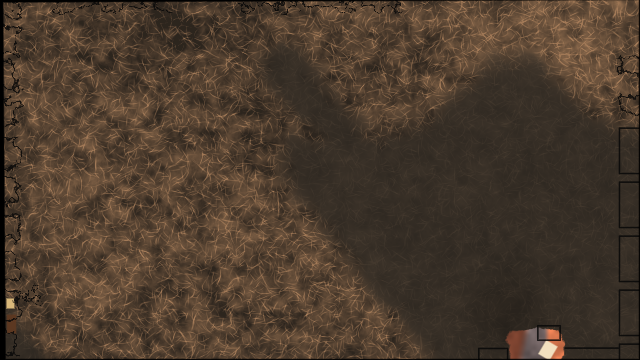
Give the GLSL for this texture, as a Shadertoy shader.

```glsl
// Dry, matted grass crossed by a long soft shadow with a broad humped body.
// Short curved fibres are scattered over value noise, then lit or shaded;
// a dark frame, ragged edge contours and a small stone finish the border.

float hash(vec2 p) {
    return fract(sin(dot(p, vec2(127.1, 311.7))) * 43758.5453);
}

float noise(vec2 p) {
    vec2 i = floor(p), f = fract(p);
    f = f * f * (3.0 - 2.0 * f);
    return mix(mix(hash(i), hash(i + vec2(1, 0)), f.x),
               mix(hash(i + vec2(0, 1)), hash(i + 1.0), f.x), f.y);
}

float fbm(vec2 p) {
    float sum = 0.0, amp = 0.5;
    for (int i = 0; i < 4; i++) {
        sum += amp * noise(p);
        p = mat2(1.6, 1.2, -1.2, 1.6) * p + 7.3;
        amp *= 0.55;
    }
    return sum / 1.01;
}

float box(vec2 p, vec2 halfSize) {
    vec2 d = abs(p) - halfSize;
    return length(max(d, 0.0)) + min(max(d.x, d.y), 0.0);
}

float segment(vec2 p, vec2 a, vec2 b) {
    vec2 ab = b - a;
    return length(p - a - ab * clamp(dot(p - a, ab) / dot(ab, ab), 0.0, 1.0));
}

// One bent blade per cell, with random place, direction and brightness.
float fibres(vec2 p, float scale, float seed, float px) {
    vec2 q = p * scale + seed * 3.7, cell = floor(q);
    float sum = 0.0, width = max(0.0028, px) * scale;
    for (int j = -1; j <= 1; j++)
    for (int i = -1; i <= 1; i++) {
        vec2 id = cell + vec2(i, j);
        float r = hash(id + seed), a = 6.283 * hash(id + seed + 19.0);
        vec2 d = q - id - vec2(r, hash(id + seed + 41.0));
        d = mat2(cos(a), sin(a), -sin(a), cos(a)) * d;
        d.y += (r - 0.5) * d.x * d.x;
        sum += hash(id + seed + 73.0) * smoothstep(width, 0.0, abs(d.y))
             * smoothstep(0.7, 0.15, abs(d.x));
    }
    return sum;
}

// Signed distance-like field of the shadow: positive inside.
float shadowField(vec2 p) {
    float leftEdge = max(0.775, 0.787 + 0.83 * (0.502 - p.y));
    float hump = 0.63 + 0.2 * exp(-pow((p.x - 1.43) / 0.2, 2.0));
    float body = min((p.x - leftEdge) * 0.77, (hump - p.y) * 0.75);
    float arm = 0.065 - segment(p, vec2(0.785, 0.81), vec2(0.96, 0.61));
    return max(body, arm);
}

// Distance to the thin outlines along the four sides.
float outlines(vec2 p, float w) {
    vec2 rag = vec2(fbm(p * 38.0), fbm(p * 38.0 + 50.0)) - 0.5;
    vec2 l = p + rag * 0.055;
    l.y = mod(l.y, 0.105) - 0.052;
    float d = abs(box(l - vec2(0.015, 0.0), vec2(0.033, 0.036)));
    vec2 t = p + rag * 0.075;
    float gap = step(abs(p.x - 0.31), 0.17) + step(abs(p.x - 0.89), 0.23);
    t.x = mod(t.x, 0.14) - 0.07;
    d = min(d, abs(box(t - vec2(0.0, 1.0), vec2(0.055, 0.024))) + 1.0 - min(gap, 1.0));
    vec2 r = vec2(p.x - w, mod(p.y - 0.056, 0.15) - 0.075);
    d = min(d, abs(box(r, vec2(0.057, 0.063))) + step(0.65, p.y));
    r = p - vec2(w, 0.76) + rag * 0.05;
    d = min(d, abs(box(vec2(r.x, abs(r.y) - 0.055), vec2(0.055, 0.025))));
    d = min(d, abs(box(p - vec2(1.37, 0.0), vec2(0.04, 0.032))));
    d = min(d, segment(p, vec2(1.57, 0.033), vec2(1.72, 0.033)));
    d = min(d, abs(box(p - vec2(1.525, 0.075), vec2(0.031, 0.02))));
    return min(d, abs(length(p - vec2(0.08, 0.18) + rag * 0.11) - 0.018));
}

void mainImage(out vec4 fragColor, in vec2 fragCoord) {
    float px = 1.0 / iResolution.y, w = iResolution.x * px;
    vec2 p = fragCoord * px;

    // Grass texture
    vec2 bend = p + 0.012 * vec2(noise(p * 24.0), noise(p * 24.0 + 9.0));
    float blades = 0.0;
    for (int i = 0; i < 5; i++)
        blades += fibres(bend, 21.0 + 7.0 * float(i), float(i) * 11.0, px);
    float clumps = fbm(p * 32.0) - 0.5, patches = fbm(p * 6.0) - 0.5;
    float tone = 0.42 + 1.5 * clumps + 0.6 * patches + 0.75 * (blades - 0.1);
    tone += 0.3 * smoothstep(1.0, 1.7, p.x) * smoothstep(0.6, 0.9, p.y);
    tone -= 0.4 * exp(-dot(p - vec2(0.47, 0.92), p - vec2(0.47, 0.92)) * 130.0);
    tone -= 0.16 * smoothstep(0.6, 1.0, p.y) * smoothstep(0.75, 0.3, p.x);
    tone = clamp(tone, -0.15, 1.55);
    vec3 lit = vec3(0.215, 0.173, 0.135) + tone * vec3(0.27, 0.195, 0.132);
    vec3 shade = vec3(0.192, 0.165, 0.136) + tone * vec3(0.045, 0.035, 0.026);

    // Cast shadow, corner shadow and the darker ground beside the stone
    float inside = smoothstep(-0.035, 0.035, shadowField(p) + 0.07 * clumps + 0.05 * patches);
    float corner = smoothstep(0.03, -0.03, p.x + 0.65 * p.y - 0.13 + 0.05 * clumps);
    vec3 col = mix(lit, shade, max(inside, corner));
    col *= 1.0 - 0.22 * exp(-dot(p - vec2(1.41, 0.13), p - vec2(1.41, 0.13)) * 90.0);

    // Stone with a rusty flank, pale face and orange side
    float edge = max(px, 0.002);
    float stone = box(p - vec2(1.49, 0.02), vec2(0.045, 0.035)) - 0.03 + 0.03 * clumps;
    vec3 rock = mix(vec3(0.52, 0.28, 0.2), vec3(0.4, 0.35, 0.35), smoothstep(1.43, 1.46, p.x - 0.2 * p.y));
    rock = mix(rock, vec3(0.84, 0.46, 0.3), smoothstep(1.51, 1.53, p.x));
    rock *= 0.85 + 0.6 * noise(p * 60.0) * noise(p * 25.0);
    float pale = box(mat2(0.85, 0.5, -0.5, 0.85) * (p - vec2(1.522, 0.027)), vec2(0.018, 0.022));
    rock = mix(rock, vec3(0.95, 0.88, 0.75), smoothstep(edge, -edge, pale));
    col = mix(col, rock, smoothstep(edge, -edge, stone));

    // Pale and brown scraps at the left
    col = mix(col, vec3(0.85, 0.72, 0.48), smoothstep(edge, -edge, box(p - vec2(0.029, 0.157), vec2(0.011, 0.014))));
    col = mix(col, vec3(0.36, 0.22, 0.13), smoothstep(edge, -edge, box(p - vec2(0.032, 0.1), vec2(0.013, 0.026))));

    // Outlines and frame
    float line = smoothstep(0.0012 + px, 0.0005, outlines(p, w));
    col = mix(col, vec3(0.03), 0.85 * line);
    float frame = min(p.x - mix(0.016, 0.009, p.y), 1.0 - p.y - 0.007 * (1.0 - p.x / w));
    frame = min(frame, min(w - p.x, p.y) - 0.003);
    fragColor = vec4(col * smoothstep(-edge, edge, frame), 1.0);
}
```
